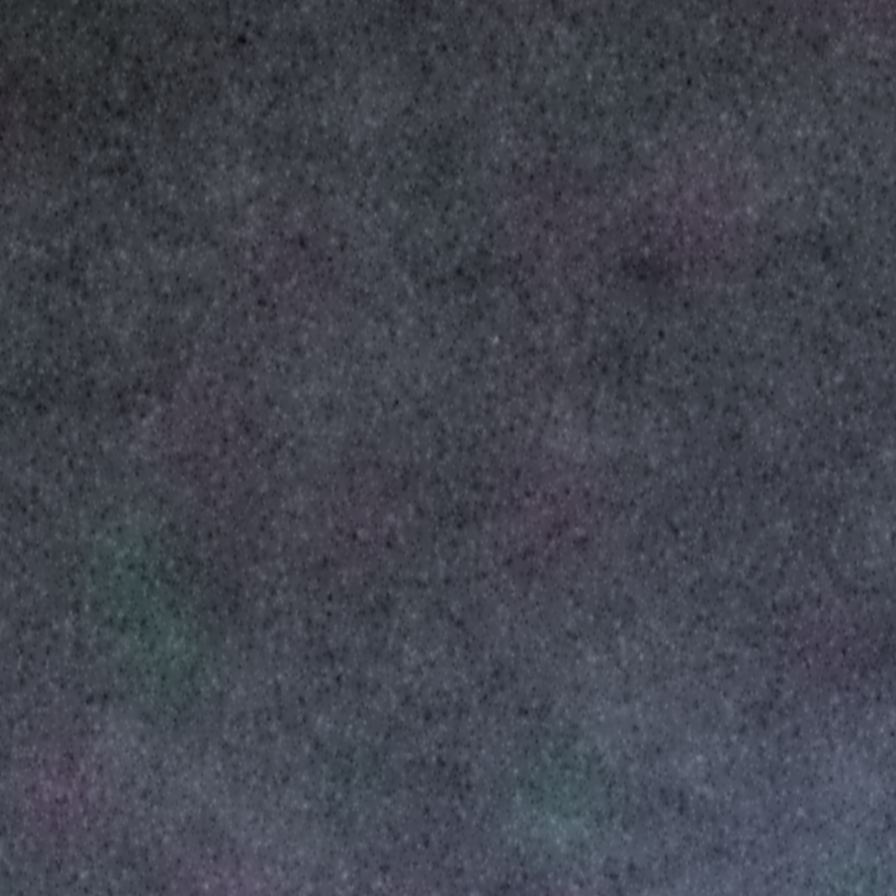
This texture is drawn by a WebGL 1 fragment shader. Its source:

```glsl
precision highp float;

uniform vec2 u_resolution;

// Colours and tonal shifts
const vec3 BASE_COLOUR = vec3(0.245, 0.253, 0.287);
const vec3 LOWER_GLOW = vec3(0.028, 0.037, 0.050);
const vec3 CORNER_GLOW = vec3(0.040, 0.052, 0.072);
const vec3 CORNER_SHADE = vec3(0.040, 0.035, 0.060);
const vec3 TOP_SHADE = vec3(0.018, 0.020, 0.022);
const vec3 PLUM_TINT = vec3(0.032, -0.018, 0.010);
const vec3 GRAIN_TONE = vec3(0.97, 1.0, 1.04);

// Cells across the canvas; fewer rows than columns stretch the grain upright
const vec2 COARSE_GRAIN = vec2(130.0, 92.0);
const vec2 FINE_GRAIN = vec2(250.0, 180.0);
const vec2 TINT_CELLS = vec2(7.0, 6.0);
const vec2 BLOTCH_CELLS = vec2(5.0, 6.0);

// Strengths
const float COARSE_STRENGTH = 0.085;
const float FINE_STRENGTH = 0.070;
const float BLOTCH_STRENGTH = 0.042;
const float BLOTCH_FADE = 0.85;
const float SPOT_FALLOFF = 5.0;

vec3 hash3(vec2 cell) {
  vec3 p = fract(cell.xyx * vec3(0.1031, 0.1030, 0.0973));
  p += dot(p, p.yxz + 33.33);
  return fract((p.xxy + p.yzz) * p.zyx);
}

// Cellular noise: one soft light or dark spot scattered in each cell
float spots(vec2 p, float seed) {
  vec2 cell = floor(p);
  vec2 local = p - cell;
  float sum = 0.0;
  for (int y = -1; y <= 1; y++) {
    for (int x = -1; x <= 1; x++) {
      vec2 offset = vec2(float(x), float(y));
      vec3 random = hash3(cell + offset + seed);
      vec2 toSpot = offset + random.xy - local;
      float tone = random.z * 2.0 - 1.0;
      sum += tone * abs(tone) * exp(-SPOT_FALLOFF * dot(toSpot, toSpot));
    }
  }
  return sum;
}

// Cloudy wear from three sizes of spots
float blotches(vec2 uv) {
  float sum = 0.0;
  float strength = BLOTCH_STRENGTH;
  vec2 cells = BLOTCH_CELLS;
  for (int i = 0; i < 3; i++) {
    sum += strength * spots(uv * cells, 17.0 + 41.0 * float(i));
    cells *= 2.2;
    strength *= BLOTCH_FADE;
  }
  return sum;
}

// Broad light: bluish below and at lower right, dim along the top
vec3 broadLight(vec2 uv) {
  vec2 toGlow = uv - vec2(1.0, 0.0);
  vec2 toShade = uv - vec2(0.0, 1.0);
  vec3 light = BASE_COLOUR;
  light += LOWER_GLOW * (1.0 - smoothstep(0.0, 0.42, uv.y));
  light += CORNER_GLOW * exp(-4.0 * dot(toGlow, toGlow));
  light -= CORNER_SHADE * exp(-14.0 * dot(toShade, toShade));
  light -= TOP_SHADE * smoothstep(0.75, 1.0, uv.y);
  return light;
}

void main() {
  vec2 uv = gl_FragCoord.xy / u_resolution;

  float grain = COARSE_STRENGTH * spots(uv * COARSE_GRAIN, 211.0)
              + FINE_STRENGTH * spots(uv * FINE_GRAIN, 503.0);

  vec3 colour = broadLight(uv);
  colour += PLUM_TINT * spots(uv * TINT_CELLS, 89.0);
  colour += GRAIN_TONE * (blotches(uv) + grain);

  gl_FragColor = vec4(clamp(colour, 0.0, 1.0), 1.0);
}
```
